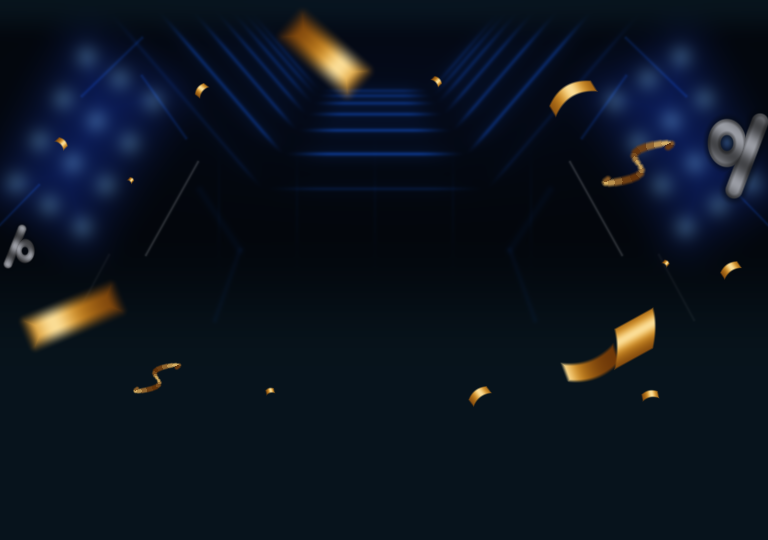
Give the GLSL for this background, as a Shadertoy shader.

```glsl
const float HEIGHT = 5.4;       // canvas height in scene units, y runs down
const float HALL_X = -0.09;     // centre of the tunnel
const vec3 TEAL   = vec3(0.028, 0.076, 0.108);
const vec3 NIGHT  = vec3(0.010, 0.024, 0.046);
const vec3 NAVY   = vec3(0.025, 0.065, 0.235);
const vec3 LAMP   = vec3(0.110, 0.155, 0.145);
const vec3 NEON   = vec3(0.025, 0.140, 0.360);
const vec3 BRONZE = vec3(0.42, 0.21, 0.03);
const vec3 GOLD   = vec3(0.88, 0.60, 0.14);
const vec3 CREAM  = vec3(1.00, 0.91, 0.66);
const vec3 SILVER = vec3(0.60, 0.61, 0.64);

// Small confetti: x, y, angle, half length
const vec4 FLAKES[9] = vec4[9](
    vec4(-1.83, 0.90, -0.9, 0.07), vec4(-3.22, 1.43, 0.8, 0.06),
    vec4(-2.53, 1.80, 0.7, 0.025), vec4(0.53, 0.81, 0.8, 0.05),
    vec4(3.46, 2.69, -0.6, 0.10), vec4(0.95, 3.95, -0.65, 0.11),
    vec4(-1.14, 3.91, -0.25, 0.04), vec4(2.66, 3.95, -0.2, 0.08),
    vec4(2.82, 2.63, 0.7, 0.03));

float pixel;

float cover(float d, float blur) {
    float w = max(blur, pixel);
    return 1.0 - smoothstep(-w, w, d);
}

float segment(vec2 p, vec2 a, vec2 b) {
    vec2 ab = b - a;
    return length(p - a - ab * clamp(dot(p - a, ab) / dot(ab, ab), 0.0, 1.0));
}

float box(vec2 p, vec2 halfSize) {
    vec2 d = abs(p) - halfSize;
    return length(max(d, 0.0)) + min(max(d.x, d.y), 0.0);
}

vec2 turn(vec2 p, float angle) {
    float c = cos(angle), s = sin(angle);
    return vec2(c * p.x + s * p.y, c * p.y - s * p.x);
}

float bell(float x, float width) {
    return exp(-x * x / (width * width));
}

vec3 foil(float along, float shine) {
    float d = along - shine;
    return mix(mix(BRONZE, GOLD, bell(d, 1.0)), CREAM, 0.85 * bell(d, 0.4));
}

// Bent strip of foil with its highlight at shine, from -1 to 1
void strip(inout vec3 col, vec2 p, float angle, vec2 size, float bend, float blur, float shine) {
    p = turn(p, angle);
    p.y -= bend * (p.x * p.x / size.x - 0.5 * size.x);
    col = mix(col, foil(p.x / size.x, shine), cover(box(p, size), blur));
}

// Curly streamer traced along an S curve
void streamer(inout vec3 col, vec2 p, float blur) {
    vec2 last = vec2(-0.30, 0.162);
    float best = 9.0, where = 0.0;
    for (int i = 1; i <= 24; i++) {
        float t = float(i) / 12.0 - 1.0;
        vec2 next = vec2(0.30 * t - 0.10 * sin(6.283 * t), -0.20 * sin(2.2 * t));
        float d = segment(p, last, next) - 0.016 - 0.022 * abs(sin(4.0 * t));
        if (d < best) { best = d; where = t; }
        last = next;
    }
    vec3 tone = mix(BRONZE, mix(GOLD, CREAM, 0.55), 0.5 + 0.5 * cos(9.0 * where));
    col = mix(col, tone, 0.9 * cover(best, blur));
}

// Silver hoop beside a slanted bar
void ornament(inout vec3 col, vec2 p, vec2 hoop, vec2 barTop, vec2 barEnd, float size) {
    float r = length((p - hoop) * vec2(1.25, 1.0));
    float shape = min(abs(r - 0.16 * size) - 0.08 * size, segment(p, barTop, barEnd) - 0.085 * size);
    float light = 0.72 + 0.28 * sin(dot(p, vec2(9.0, -13.0)) / size);
    col = mix(col, NIGHT, 0.6 * cover(shape - 0.03 * size, 0.05));
    col = mix(col, SILVER * light * (0.65 + 0.35 * cover(shape + 0.03 * size, 0.02)), cover(shape, 0.012));
}

vec3 tunnel(vec2 p) {
    vec2 q = vec2(abs(p.x - HALL_X), p.y);
    float glow = 0.0;
    for (int i = -1; i < 6; i++) {
        float k = pow(0.68, float(i));
        vec2 corner = vec2(0.5 + 0.43 * k, 0.80 + 0.74 * k);
        float level = i < 0 ? 0.3 : 0.9 - 0.09 * float(i);
        float flatLine = bell(q.y - corner.y, 0.022) + 0.18 * bell(q.y - corner.y, 0.10);
        glow += level * flatLine * (1.0 - smoothstep(corner.x * 0.45, corner.x, q.x));
        float rise = corner.y - q.y;
        float side = (q.x - corner.x - 0.86 * rise) * 0.76;
        float span = smoothstep(-0.02, 0.25, rise) * smoothstep(0.1, 0.55, q.y);
        glow += 0.7 * level * span * (bell(side, 0.024) + 0.2 * bell(side, 0.10));
    }
    // Faint lower walls and floor seams
    float seams = bell(abs(fract(q.x / 0.78 + 0.5) - 0.5), 0.025) * bell(p.y - 2.05, 0.4) * cover(q.x - 2.0, 0.1);
    float walls = bell(segment(q, vec2(1.75, 1.9), vec2(1.35, 2.5)), 0.04)
                + bell(segment(q, vec2(1.35, 2.5), vec2(1.6, 3.2)), 0.03);
    return NEON * (glow + 0.06 * seams + 0.10 * walls);
}

void mainImage(out vec4 fragColor, in vec2 fragCoord) {
    pixel = HEIGHT / iResolution.y;
    vec2 p = vec2(fragCoord.x - 0.5 * iResolution.x, iResolution.y - fragCoord.y) * pixel;
    vec2 m = vec2(abs(p.x), p.y);

    // Backdrop
    float dark = smoothstep(0.0, 0.45, p.y) * (1.0 - smoothstep(2.3, 3.7, p.y));
    vec3 col = mix(TEAL, NIGHT, dark);
    col += NAVY * 0.22 * bell(p.y - 0.9, 0.8) * bell(p.x, 2.8);
    col += tunnel(p);

    // Mirrored lamp banks
    col += NAVY * cover(box(turn(m - vec2(3.00, 1.42), -0.52 + 1.571), vec2(0.75, 0.40)) - 0.05, 0.55);
    for (int i = 0; i < 12; i++) {
        vec2 cell = vec2(i % 3, i / 3);
        vec2 lamp = vec2(2.97, 0.57) + cell.x * vec2(-0.33, 0.22) + cell.y * vec2(0.235, 0.42);
        float d = length(m - lamp);
        col += LAMP * bell(d, 0.13) + 0.16 * NAVY * bell(d, 0.26);
    }

    // Thin light beams
    float beams = bell(segment(m, vec2(2.42, 0.76), vec2(1.98, 1.38)), 0.018)
                + bell(segment(m, vec2(2.42, 0.38), vec2(3.02, 0.96)), 0.018)
                + bell(segment(m, vec2(3.45, 1.85), vec2(3.84, 2.25)), 0.015);
    col += 0.35 * NEON * beams;
    col += 0.13 * bell(segment(m, vec2(1.86, 1.62), vec2(2.38, 2.55)), 0.014);
    col += 0.035 * bell(segment(m, vec2(2.75, 2.55), vec2(3.10, 3.20)), 0.015);

    ornament(col, p, vec2(3.43, 1.43), vec2(3.76, 1.22), vec2(3.50, 1.90), 1.0);
    ornament(col, p, vec2(-3.59, 2.51), vec2(-3.62, 2.29), vec2(-3.76, 2.64), 0.5);

    // Gold foil: blurred strips, curved strips, streamers and flakes
    strip(col, p - vec2(-0.59, 0.54), 0.72, vec2(0.42, 0.14), 0.0, 0.11, 0.45);
    strip(col, p - vec2(-3.11, 3.16), -0.39, vec2(0.46, 0.13), 0.0, 0.09, -0.45);
    strip(col, p - vec2(1.87, 0.95), -0.55, vec2(0.24, 0.06), 0.35, 0.015, 0.1);
    strip(col, p - vec2(2.08, 3.66), -0.36, vec2(0.27, 0.09), -0.25, 0.025, -1.1);
    vec2 sheet = p - vec2(2.51, 3.38);
    sheet.y += 0.55 * sheet.x;
    strip(col, sheet, 1.571, vec2(0.20, 0.19), 0.12, 0.015, -0.25);
    streamer(col, p - vec2(2.54, 1.63), 0.022);
    streamer(col, (p - vec2(-2.27, 3.78)) / 0.66, 0.018);
    for (int i = 0; i < 9; i++) {
        vec4 f = FLAKES[i];
        strip(col, p - f.xy, f.z, vec2(f.w, 0.012 + 0.26 * f.w), 0.3, 0.012, 0.2);
    }
    fragColor = vec4(col, 1.0);
}
```
